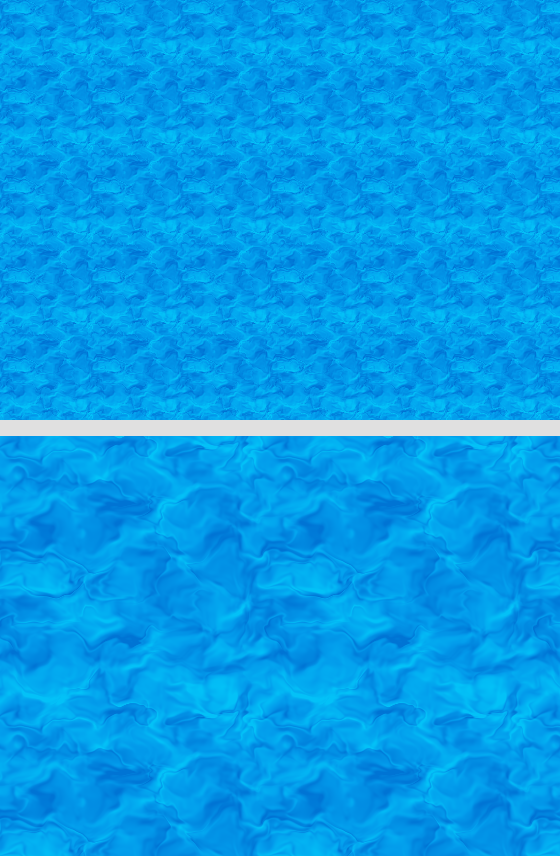
Top, the full canvas; bottom, a detail of the centre.
Write a WebGL 2 fragment shader that draws this texture.

```glsl
#version 300 es
precision highp float;
// Rippling blue water in a square tile that repeats across the canvas from the top left.
// Periodic gradient noise is warped twice into swirls, lit as a low relief, and crossed
// by paired light and dark wisps; the resulting tone picks a blue from three stops.

#define TILES_ACROSS 6.25
#define WARP vec2(0.13, 0.11)
#define LIGHT_STEP vec2(0.010, 0.015)
#define BODY_GAIN 2.35
#define RELIEF_GAIN 2.2
#define WISP_GAIN 1.9
#define WISP_WIDTH 0.06
#define BROAD_GAIN 1.0
#define POOL_GAIN 0.9
#define DEEP vec3(0.000, 0.455, 0.832)
#define MIDDLE vec3(0.010, 0.610, 0.922)
#define LIGHT vec3(0.010, 0.755, 0.968)

const float TAU = 6.28319;

uniform vec2 u_resolution;
out vec4 fragColor;

// Integer hash of a lattice cell and a seed, from 0 to 1
float hash(vec2 cell, float seed) {
  uvec3 k = uvec3(cell, seed) * 1664525u + 1013904223u;
  k.x += k.y * k.z;
  k.y += k.z * k.x;
  k.z += k.x * k.y;
  k ^= k >> 16u;
  k.x += k.y * k.z;
  return float(k.x >> 8u) / 16777216.0;
}

// Slope of one lattice corner, wrapped to the period
float corner(vec2 cell, vec2 offset, vec2 period, float seed) {
  float angle = TAU * hash(floor(mod(cell + 0.5, period)), seed);
  return dot(vec2(cos(angle), sin(angle)), offset);
}

// Gradient noise that repeats over the unit tile, with "period" cells in it
float noise(vec2 t, vec2 period, float seed) {
  vec2 p = t * period;
  vec2 cell = floor(p);
  vec2 f = p - cell;
  vec2 w = f * f * f * (f * (f * 6.0 - 15.0) + 10.0);
  vec2 e = vec2(1.0, 0.0);
  float low = mix(corner(cell, f, period, seed),
                  corner(cell + e.xy, f - e.xy, period, seed), w.x);
  float high = mix(corner(cell + e.yx, f - e.yx, period, seed),
                   corner(cell + e.xx, f - e.xx, period, seed), w.x);
  return mix(low, high, w.y);
}

float fbm(vec2 t, vec2 period, float seed) {
  float sum = 0.0;
  float amplitude = 1.0;
  for (int i = 0; i < 3; i++) {
    sum += amplitude * noise(t, period, seed + float(i));
    period *= 2.0;
    amplitude *= 0.5;
  }
  return sum;
}

// Two rounds of displacement curl the noise into folds
vec2 warped(vec2 t) {
  vec2 first = vec2(fbm(t, vec2(4, 5), 11.0), fbm(t, vec2(4, 5), 21.0));
  vec2 q = t + WARP * first;
  vec2 second = vec2(fbm(q, vec2(6, 7), 31.0), fbm(q, vec2(6, 7), 41.0));
  return t + WARP * (0.5 * first + 0.65 * second);
}

float height(vec2 q) {
  return fbm(q, vec2(5, 7), 51.0);
}

// Soft dark pool at a place in the tile, wrapped at the tile edges
float pool(vec2 q, vec2 centre, vec2 radius) {
  vec2 d = (fract(q - centre + 0.5) - 0.5) / radius;
  return exp(-dot(d, d));
}

// Tone of the water, about zero with unit spread
float waterTone(vec2 t) {
  vec2 q = warped(t);
  float body = height(q);
  float relief = body - height(warped(t + LIGHT_STEP));

  // Wisps: a light edge beside a dark edge along two sets of noise contours
  float wisps = 0.0;
  for (int i = 0; i < 2; i++) {
    float layer = float(i);
    float d = noise(q, vec2(4, 6) + 2.0 * layer, 61.0 + layer) / WISP_WIDTH;
    float presence = smoothstep(-0.2, 0.25, noise(t, vec2(3, 4), 71.0 + layer));
    wisps += d * exp(-d * d) * presence;
  }

  // Broad light and dark areas, one cycle down the tile, with a few dark pools
  vec2 drift = mix(t, q, 0.4);
  float broad = 0.26 * cos(TAU * (drift.y - 0.55)) + 0.10 * cos(2.0 * TAU * (drift.y - 0.55))
              + 0.8 * noise(drift, vec2(2, 2), 81.0);
  float pools = pool(drift, vec2(0.235, 0.25), vec2(0.06, 0.05))
              + 0.6 * pool(drift, vec2(0.15, 0.80), vec2(0.09, 0.07));

  return BODY_GAIN * body + RELIEF_GAIN * relief + WISP_GAIN * wisps
       + BROAD_GAIN * broad - POOL_GAIN * pools + 0.03;
}

void main() {
  // Tile coordinates run right and down from the top left corner
  vec2 fromTop = vec2(gl_FragCoord.x, u_resolution.y - gl_FragCoord.y);
  vec2 t = fract(fromTop / u_resolution.x * TILES_ACROSS);
  float tone = clamp(0.5 * waterTone(t), -1.0, 1.0);
  vec3 colour = mix(MIDDLE, tone < 0.0 ? DEEP : LIGHT, abs(tone));
  fragColor = vec4(colour, 1.0);
}
```
